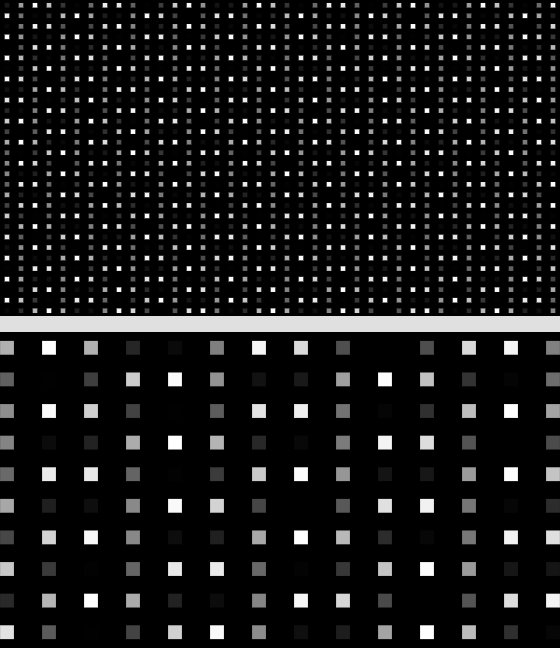
Top, the full canvas; bottom, a detail of the centre.
Reproduce this pattern procedurally as a Shadertoy shader.

```glsl
// Grid of small squares whose brightness follows a slanted travelling wave.

const float TAU = 6.2831853;
const vec2 GRID = vec2(40.0, 30.0);       // repeats across and down
const float HALF_SIDE = 0.0073;           // half a square, in canvas heights
const vec2 PHASE_STEP = vec2(TAU * 3.0 / 16.0, 3.0);  // per column, per row
const float PHASE_START = 3.77;

// Signed distance to an axis-aligned square
float squareDistance(vec2 p, float halfSide) {
    vec2 d = abs(p) - halfSide;
    return length(max(d, 0.0)) + min(max(d.x, d.y), 0.0);
}

// Coverage of a shape with an edge one pixel wide
float fillShape(float dist, float pixel) {
    return clamp(0.5 - dist / pixel, 0.0, 1.0);
}

// Brightness of one cell, with rows counted from the top
float waveBrightness(vec2 cell, vec2 phaseStep, float phaseStart) {
    return 0.5 + 0.5 * cos(dot(cell, phaseStep) + phaseStart);
}

void mainImage(out vec4 fragColor, in vec2 fragCoord) {
    vec2 uv = fragCoord / iResolution.xy;
    float aspect = iResolution.x / iResolution.y;
    float pixel = 1.0 / iResolution.y;

    // Repeat the cell, keeping local units square
    vec2 gridPos = vec2(uv.x, 1.0 - uv.y) * GRID;
    vec2 cell = floor(gridPos);
    vec2 local = (fract(gridPos) - 0.5) * vec2(aspect, 1.0) / GRID;

    // Light each square by its place in the wave
    float mask = fillShape(squareDistance(local, HALF_SIDE), pixel);
    float light = waveBrightness(cell, PHASE_STEP, PHASE_START);

    fragColor = vec4(vec3(mask * light), 1.0);
}
```
